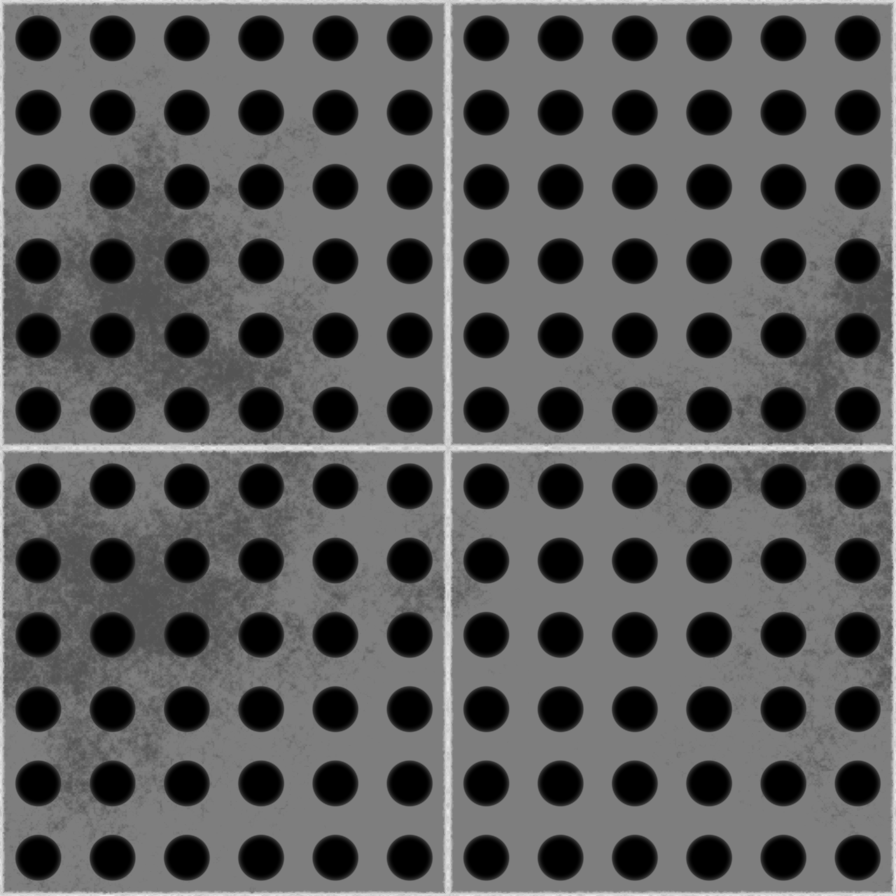
A Shadertoy shader for this pattern:

```glsl
// Four square metal panels, each punched with a 6 by 6 grid of soft dark holes,
// joined by pale rough seams. Layered sines place broad stains, and wrapping
// lattice noise breaks them into patches and grain, so the whole surface tiles.

const float TAU = 6.2831853;
const float PANELS = 2.0;         // panels across and down
const float HOLE_PITCH = 0.0829;  // canvas units
const float HOLE_RADIUS = 0.0257;
const float SEAM_CORE = 0.0014;   // half widths of the pale seam
const float SEAM_EDGE = 0.0064;

const float METAL = 0.494;
const float GRIME = 0.33;
const float SEAM_TONE = 0.84;
const float HOLE_RIM = 0.26;

float hash(vec2 cell, float seed) {
    uvec3 k = uvec3(vec3(cell, seed));
    uint h = k.x * 1597334677u ^ k.y * 3812015801u ^ k.z * 2798796415u;
    h = (h ^ (h >> 15)) * 2246822519u;
    h = (h ^ (h >> 13)) * 3266489917u;
    return float((h ^ (h >> 16)) >> 8) / 16777216.0;
}

// Smooth lattice noise that wraps after a whole number of cells
float wrapNoise(vec2 uv, float period, float seed) {
    vec2 p = uv * period;
    vec2 cell = floor(p);
    vec2 f = p - cell;
    f = f * f * (3.0 - 2.0 * f);
    vec2 a = mod(cell, period);
    vec2 b = mod(cell + 1.0, period);
    return mix(mix(hash(a, seed), hash(vec2(b.x, a.y), seed), f.x),
               mix(hash(vec2(a.x, b.y), seed), hash(b, seed), f.x), f.y);
}

float fractalNoise(vec2 uv, float period, int octaves, float gain, float seed) {
    float sum = 0.0, total = 0.0, weight = 1.0;
    for (int i = 0; i < octaves; i++) {
        sum += weight * wrapNoise(uv, period, seed + float(i));
        total += weight;
        weight *= gain;
        period *= 2.0;
    }
    return sum / total;
}

// Broad stain density: strongest left of the middle, clean right of it
float stainField(vec2 uv) {
    float broad = cos(TAU * (uv.x - 0.1)) + cos(TAU * (uv.y - 0.47));
    float detail = sin(TAU * (2.0 * uv.x + uv.y)) * cos(TAU * (uv.x - 2.0 * uv.y));
    return 0.5 + 0.25 * broad + 0.06 * detail;
}

float grimeAmount(vec2 uv, float grain) {
    float patches = fractalNoise(uv, 6.0, 6, 0.65, 11.0);
    float cover = 0.88 * stainField(uv) + 1.1 * (patches - 0.5) + 0.55 * (grain - 0.5);
    return smoothstep(0.5, 1.0, cover);
}

// Distance to the nearest panel border, in canvas units
float seamDistance(vec2 panelPos) {
    vec2 d = 0.5 / PANELS - abs(panelPos);
    return min(d.x, d.y);
}

// Distance to the nearest hole centre; the even grid is centred on the panel
float holeDistance(vec2 panelPos) {
    vec2 cell = fract(panelPos / HOLE_PITCH) - 0.5;
    return length(cell) * HOLE_PITCH;
}

// Black depth that lightens towards the rim
float holeTone(float dist, float radius) {
    float t = clamp((dist / radius - 0.7) / 0.3, 0.0, 1.0);
    return HOLE_RIM * t * t;
}

void mainImage(out vec4 fragColor, in vec2 fragCoord) {
    vec2 uv = fragCoord / iResolution.xy;
    float pixel = 1.0 / min(iResolution.x, iResolution.y);
    vec2 panelPos = (fract(uv * PANELS) - 0.5) / PANELS;
    float grain = fractalNoise(uv, 128.0, 3, 0.9, 31.0);

    // Stained metal
    float tone = mix(METAL, GRIME, grimeAmount(uv, grain));

    // Rough pale seams
    float seamDist = seamDistance(panelPos) + 0.004 * (grain - 0.5);
    float seam = 1.0 - smoothstep(SEAM_CORE, SEAM_EDGE, seamDist);
    tone = mix(tone, SEAM_TONE + 0.25 * (grain - 0.5), seam);

    // Punched holes
    float holeDist = holeDistance(panelPos);
    float hole = 1.0 - smoothstep(-pixel, pixel, holeDist - HOLE_RADIUS);
    tone = mix(tone, holeTone(holeDist, HOLE_RADIUS), hole);

    fragColor = vec4(vec3(tone), 1.0);
}
```
